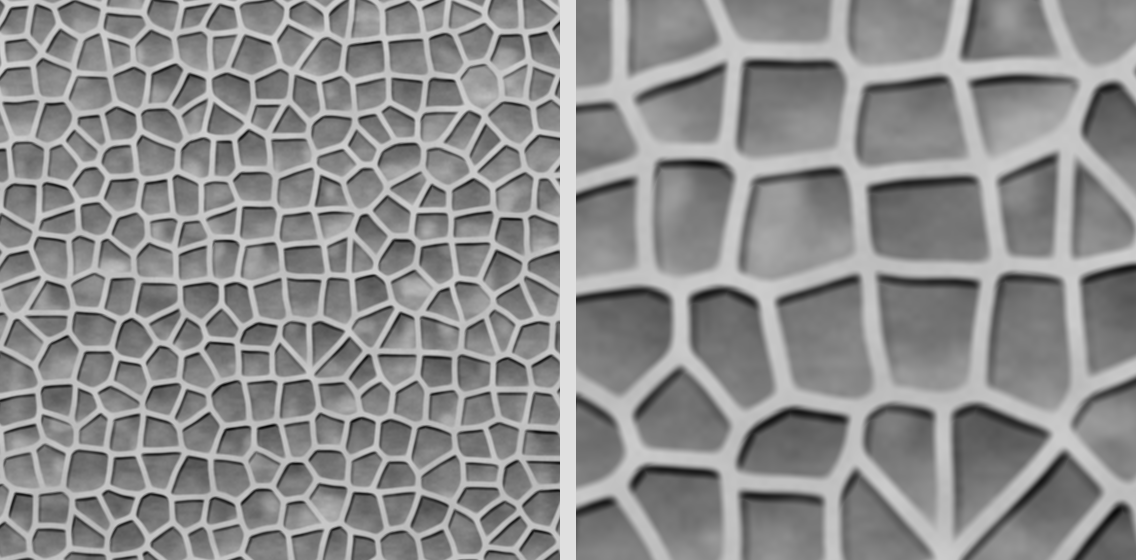
Left, the full canvas; right, a detail of the centre.
Give the GLSL for this texture, as a WebGL 1 fragment shader.

```glsl
precision highp float;
// Grey embossed cell leather: a jittered Voronoi net of soft pale walls.
// Walls facing the light side cast a thin dark shadow into each cell,
// whose floor brightens downwards and carries cloudy smudges.

uniform vec2 u_resolution;

const float CELLS = 16.0;       // cells across the canvas
const float JITTER = 0.70;      // site scatter inside a grid square
const float CORNER = 28.0;      // higher values give sharper cell corners
const vec2 SHADE_DIR = vec2(-0.40, 0.917);
const float WALL_TONE = 0.765;
const float FLOOR_TONE = 0.468;

vec2 hash2(vec2 p) {
  vec3 q = fract(p.xyx * vec3(0.1031, 0.1030, 0.0973));
  q += dot(q, q.yzx + 33.33);
  return fract((q.xx + q.yz) * q.zy);
}

float valueNoise(vec2 p) {
  vec2 i = floor(p);
  vec2 f = fract(p);
  f = f * f * (3.0 - 2.0 * f);
  float low = mix(hash2(i).x, hash2(i + vec2(1.0, 0.0)).x, f.x);
  float high = mix(hash2(i + vec2(0.0, 1.0)).x, hash2(i + vec2(1.0, 1.0)).x, f.x);
  return mix(low, high, f.y);
}

vec2 sitePosition(vec2 square) {
  return square + 0.5 + JITTER * (hash2(square + 57.0) - 0.5);
}

// Grid square whose site lies closest to p
vec2 nearestSquare(vec2 p) {
  vec2 home = floor(p);
  vec2 best = home;
  float bestDist = 100.0;
  for (int y = -1; y <= 1; y++) {
    for (int x = -1; x <= 1; x++) {
      vec2 square = home + vec2(float(x), float(y));
      vec2 toSite = sitePosition(square) - p;
      float dist = dot(toSite, toSite);
      if (dist < bestDist) {
        bestDist = dist;
        best = square;
      }
    }
  }
  return best;
}

// x: rounded distance to the cell border, y: shadow below its upper walls
vec2 cellBorder(vec2 p, vec2 square) {
  vec2 site = sitePosition(square);
  float sum = 0.0;
  float shadow = 0.0;
  for (int y = -2; y <= 2; y++) {
    for (int x = -2; x <= 2; x++) {
      if (x == 0 && y == 0) continue;
      vec2 other = sitePosition(square + vec2(float(x), float(y)));
      vec2 normal = normalize(other - site);
      float dist = dot(0.5 * (site + other) - p, normal);
      sum += exp(-CORNER * dist);
      float facing = smoothstep(0.05, 0.95, dot(normal, SHADE_DIR));
      float band = smoothstep(0.05, 0.12, dist) * (1.0 - smoothstep(0.12, 0.21, dist));
      shadow = max(shadow, facing * band);
    }
  }
  return vec2(-log(sum) / CORNER, shadow);
}

// Floor of one cell: own tone, downward brightening, clouds and smudges
float floorTone(vec2 p, vec2 square) {
  vec2 local = p - sitePosition(square);
  vec2 random = hash2(square + 211.0);
  float clouds = valueNoise(p * 2.3 + random * 9.0) - 0.5;
  float streaks = valueNoise(p * vec2(5.0, 9.0) + 31.0) - 0.5;
  float smudge = smoothstep(0.45, 0.95, valueNoise(p * 1.8 + 73.0));
  float tone = FLOOR_TONE + 0.07 * (random.x - 0.5) - 0.15 * local.y;
  return tone + 0.10 * clouds + 0.045 * streaks + 0.17 * smudge * random.y;
}

void main() {
  vec2 uv = gl_FragCoord.xy / u_resolution.y;
  vec2 p = uv * CELLS;

  // Slight waver keeps the walls from being perfectly straight
  p += 0.05 * (vec2(valueNoise(p * 2.0), valueNoise(p * 2.0 + 19.0)) - 0.5);

  vec2 square = nearestSquare(p);
  vec2 border = cellBorder(p, square);

  float shadowDepth = 0.19 + 0.14 * valueNoise(p * 1.3 + 5.0);
  float inside = floorTone(p, square) - shadowDepth * border.y;
  float wall = WALL_TONE + 0.07 * (valueNoise(p * 1.7 + 43.0) - 0.5);
  float tone = mix(wall, inside, smoothstep(0.03, 0.125, border.x));

  // Fine grain and a faint darkening towards the bottom
  tone += 0.02 * (valueNoise(p * 14.0) - 0.5);
  tone += 0.04 * (uv.y - 0.5);

  gl_FragColor = vec4(vec3(tone), 1.0);
}
```
